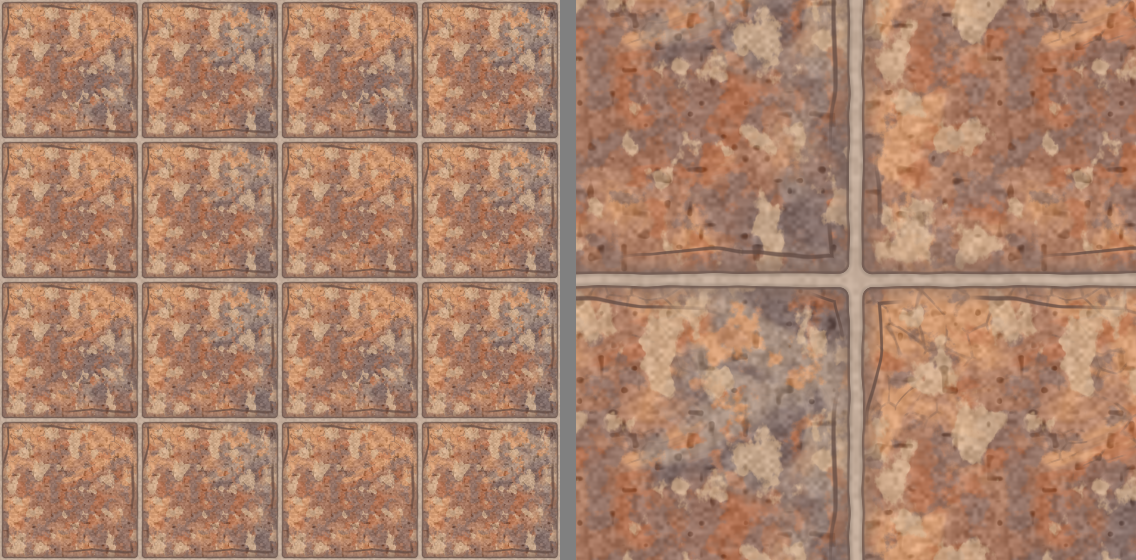
Left: the whole. Right: its middle third, enlarged.
Reproduce this texture procedurally as a WebGL 1 fragment shader.

```glsl
precision highp float;
uniform vec2 u_resolution;

float hash(vec2 p) {
  return fract(sin(dot(p, vec2(127.1, 311.7))) * 43758.5453);
}

float noise(vec2 p) {
  vec2 i = floor(p), f = fract(p);
  f = f * f * (3.0 - 2.0 * f);
  return mix(mix(hash(i), hash(i + vec2(1.0, 0.0)), f.x),
             mix(hash(i + vec2(0.0, 1.0)), hash(i + 1.0), f.x), f.y);
}

float fbm(vec2 p) {
  float sum = 0.0, amp = 0.5;
  for (int i = 0; i < 5; i++) {
    sum += amp * noise(p);
    p = mat2(1.6, 1.2, -1.2, 1.6) * p + 7.3;
    amp *= 0.5;
  }
  return sum / 0.97;
}

// Gap between the two nearest cell centres: zero on the pebble outlines
float pebbleGap(vec2 p) {
  vec2 base = floor(p);
  float first = 9.0, second = 9.0;
  for (int y = -1; y <= 1; y++) {
    for (int x = -1; x <= 1; x++) {
      vec2 id = base + vec2(float(x), float(y));
      float d = length(id + vec2(hash(id), hash(id + 31.7)) - p);
      second = min(second, max(first, d));
      first = min(first, d);
    }
  }
  return second - first;
}

float roundedBox(vec2 p, float halfSize, float radius) {
  vec2 q = abs(p) - halfSize + radius;
  return length(max(q, 0.0)) + min(max(q.x, q.y), 0.0) - radius;
}

// Grey staining alternates over a two by two block of tiles
float stainMask(vec2 p, vec2 odd, float broad) {
  float side = smoothstep(0.56, 0.82, p.x + 0.16 * (p.y - 0.5) + 1.1 * (broad - 0.5));
  float patchDist = length((p - vec2(0.8, 0.42)) * vec2(1.4, 1.0)) + 0.9 * (broad - 0.5);
  float spot = odd.y * (1.0 - smoothstep(0.12, 0.38, patchDist));
  return mix(0.8 * spot, side * (0.85 + 0.15 * odd.y), odd.x);
}

vec3 stoneColor(vec2 p, vec2 odd) {
  vec2 warp = vec2(noise(p * 6.0 + 4.0), noise(p * 6.0 + 19.0));
  float broad = fbm(p * 4.0 + 2.7);
  float mottle = fbm(p * 8.0 + 1.4 * warp);
  float blotch = fbm(p * vec2(9.0, 13.0) + 41.0 + warp);
  float fleck = fbm(p * 21.0 + 60.0);

  // Warm clay, lightest at the upper left
  float warmth = mottle + 0.24 * (p.y - 0.5) - 0.16 * (p.x - 0.5);
  vec3 col = mix(vec3(0.63, 0.44, 0.35), vec3(0.70, 0.51, 0.41), smoothstep(0.28, 0.5, warmth));
  col = mix(col, vec3(0.83, 0.61, 0.45), smoothstep(0.48, 0.70, warmth));
  col = mix(col, vec3(0.73, 0.44, 0.30), 0.6 * smoothstep(0.54, 0.68, blotch));
  col = mix(col, vec3(0.55, 0.45, 0.42), 0.65 * smoothstep(0.53, 0.68, fleck + 0.3 * (0.5 - warmth)));

  // Pebbled glaze towards the upper right
  float pebbled = smoothstep(0.55, 0.85, p.y + 0.2 * p.x + 0.6 * (broad - 0.5));
  float outline = 1.0 - smoothstep(0.03, 0.16, pebbleGap(p * 17.0 + 1.5 * warp));
  col = mix(col, vec3(0.53, 0.41, 0.35), 0.5 * pebbled * outline * smoothstep(0.4, 0.55, fleck));

  // Grey stain, then cream mineral deposits
  float stain = stainMask(p, odd, broad);
  vec3 grey = mix(vec3(0.49, 0.42, 0.41), vec3(0.64, 0.56, 0.51), smoothstep(0.38, 0.65, mottle));
  col = mix(col, grey, 0.9 * stain * smoothstep(0.28, 0.46, fleck));
  float deposit = smoothstep(0.59, 0.68, fbm(p * vec2(15.0, 12.0) + 83.0) + 0.04 * stain);
  col = mix(col, vec3(0.83, 0.70, 0.57), 0.75 * deposit);

  // Small dark pits and fine grain
  col -= 0.14 * smoothstep(0.80, 0.95, noise(p * 38.0 + 12.0));
  return col + 0.13 * (noise(p * 95.0) - 0.5) + 0.09 * (noise(p * 53.0) - 0.5);
}

void main() {
  vec2 grid = gl_FragCoord.xy / u_resolution * 4.0;
  vec2 p = fract(grid);
  vec2 odd = mod(floor(grid), 2.0);
  float blur = 4.0 / min(u_resolution.x, u_resolution.y);
  float d = roundedBox(p - 0.5, 0.485, 0.025) + 0.006 * (noise(p * 18.0) - 0.5);
  float inset = -d;

  // Tile face with darkened rim and ragged edge cracks
  vec3 tile = stoneColor(p, odd);
  float rim = 1.0 - smoothstep(0.0, 0.055, inset + 0.04 * (fbm(p * 12.0) - 0.5));
  tile = mix(tile, vec3(0.50, 0.41, 0.37), 0.5 * rim);
  float crackPath = abs(inset + 0.012 - 0.075 * noise(p * 6.0 + 5.0));
  float crack = 1.0 - smoothstep(0.002, 0.003 + 1.5 * blur, crackPath);
  tile = mix(tile, vec3(0.38, 0.29, 0.26), 0.75 * crack * smoothstep(0.35, 0.6, noise(p * 5.0 + 23.0)));
  float lip = 1.0 - smoothstep(0.003, 0.006 + blur, inset);
  tile = mix(tile, vec3(0.42, 0.34, 0.31), 0.7 * lip);

  // Sandy grout, shaded where it meets the tile
  vec3 grout = vec3(0.77, 0.68, 0.61) + 0.08 * (noise(grid * 70.0) - 0.5);
  grout *= 0.88 + 0.12 * smoothstep(0.0, 0.011, d);
  gl_FragColor = vec4(mix(tile, grout, smoothstep(-0.5 * blur, 0.5 * blur, d)), 1.0);
}
```
